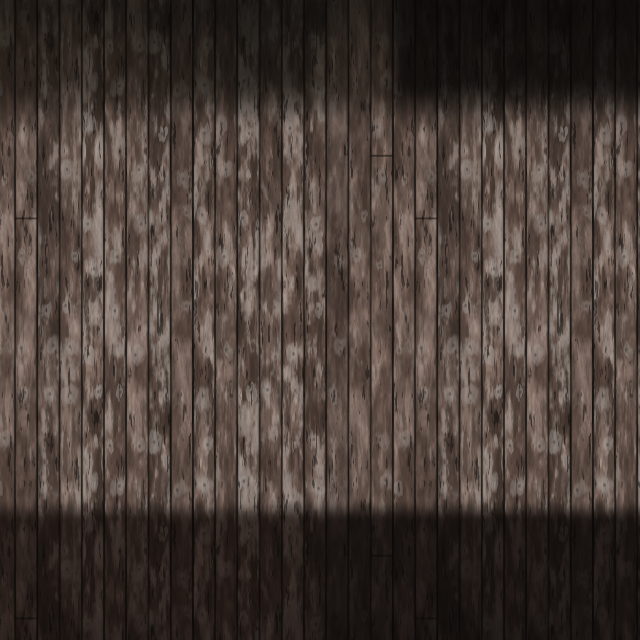
This texture is drawn by a WebGL 2 fragment shader. Its source:

```glsl
#version 300 es
precision highp float;
// Weathered vertical planks, shaded by dark bands along the top and bottom.
// Boards repeat in an 18 by 18 plank-width tile; each gets layered stretched
// noise for grain and flaked paint, plus scattered knots, seams and joints.

uniform vec2 u_resolution;
out vec4 fragColor;

// How much pale, flaked paint each board of the tile keeps.
const float WEAR[18] = float[18](
    0.25, 0.55, 0.45, 0.85, 0.65, 0.50, 0.75, 0.18, 0.70,
    0.45, 0.85, 0.50, 0.75, 0.65, 0.10, 0.18, 0.22, 0.20);

float hash(vec2 p) {
    vec3 q = fract(vec3(p.xyx) * 0.1031);
    q += dot(q, q.yzx + 33.33);
    return fract((q.x + q.y) * q.z);
}

// Value noise that wraps vertically after the given number of cells.
float noise(vec2 p, float period) {
    vec2 cell = floor(p);
    vec2 f = fract(p);
    f = f * f * (3.0 - 2.0 * f);
    float y0 = mod(cell.y, period);
    float y1 = mod(cell.y + 1.0, period);
    return mix(mix(hash(vec2(cell.x, y0)), hash(vec2(cell.x + 1.0, y0)), f.x),
               mix(hash(vec2(cell.x, y1)), hash(vec2(cell.x + 1.0, y1)), f.x), f.y);
}

// Layered noise private to one board, so that the grain breaks at every seam.
float grain(vec2 p, float board, vec2 scale, float seed) {
    float sum = 0.0;
    float weight = 0.5;
    for (int i = 0; i < 4; i++) {
        vec2 offset = vec2(board * 53.0 + seed + float(i) * 1009.0, 0.0);
        sum += weight * noise(p * scale + offset, 18.0 * scale.y);
        scale *= 2.0;
        weight *= 0.6;
    }
    return sum / 1.088;
}

// x: pale scuff around a knot, y: its dark core.
vec2 knot(vec2 p, float board, float warp) {
    vec2 cell = vec2(board + 7.0, floor(p.y * 0.5));
    float pick = hash(cell + 90.0);
    vec2 center = vec2(0.25 + 0.5 * hash(cell + 31.0), 0.7 + 0.6 * hash(cell + 57.0));
    vec2 d = vec2(p.x, mod(p.y, 2.0)) - center;
    float r = length(d * vec2(1.0, 0.7)) + (warp - 0.5) * 0.9;
    float size = 0.16 + 0.26 * hash(cell + 13.0);
    float scuff = (1.0 - smoothstep(size * 0.5, size, r)) * step(0.55, pick);
    float core = 1.0 - smoothstep(0.02, 0.09, length(d * vec2(1.0, 0.7)));
    return vec2(scuff, core * step(0.6, pick));
}

// Wood and paint colour at a point on one board.
vec3 boardColor(vec2 p, float board) {
    float wear = WEAR[int(board)];
    float patches = grain(p, board, vec2(1.5, 0.5), 0.0);
    float streak = grain(p, board, vec2(4.0, 0.5), 3000.0);
    float chips = grain(p, board, vec2(3.0, 1.0), 6000.0);
    float fiber = grain(p, board, vec2(6.0, 1.5), 9000.0);

    float tone = 0.86 + 0.24 * hash(vec2(board, 4.0));
    vec3 color = mix(vec3(0.27, 0.215, 0.19), vec3(0.43, 0.365, 0.335),
                     smoothstep(0.25, 0.75, patches)) * tone;
    color *= 0.72 + 0.56 * fiber;

    // Bare dark streaks, then ragged flakes of pale paint over them.
    float bare = smoothstep(0.47, 0.66, streak);
    color = mix(color, vec3(0.17, 0.135, 0.115), bare * (0.25 + 0.5 * wear));
    float limit = 0.65 - 0.17 * wear;
    float paint = 0.45 * chips + 0.3 * patches + 0.25 * (1.0 - streak);
    float flake = smoothstep(limit - 0.06, limit + 0.08, paint);
    vec3 pale = vec3(0.52, 0.48, 0.455) * (0.78 + 0.44 * fiber);
    color = mix(color, pale, flake * (0.45 + 0.45 * wear));

    // Knots hide inside irregular pale scuffs.
    vec2 k = knot(p, board, 0.6 * chips + 0.4 * fiber);
    color = mix(color, vec3(0.56, 0.535, 0.515), k.x * (0.35 + 0.45 * wear) * (0.4 + 0.8 * fiber));
    color = mix(color, vec3(0.20, 0.18, 0.17), k.y * 0.5);

    // Fine upright cracks.
    float crack = smoothstep(0.64, 0.78, grain(p, board, vec2(7.0, 1.0), 12000.0));
    return color * (1.0 - 0.5 * crack);
}

// Broad shadow bands whose depth changes across the wall.
vec3 shade(vec2 uv) {
    float topLight = mix(0.50, 0.33, smoothstep(0.15, 0.40, uv.x));
    topLight = mix(topLight, 0.50, smoothstep(0.47, 0.53, uv.x));
    topLight = mix(topLight, 0.16, smoothstep(0.595, 0.635, uv.x));
    topLight *= mix(1.0, 0.6, smoothstep(0.88, 1.0, uv.y));
    float lowLight = mix(0.36, 0.23, smoothstep(0.42, 0.54, uv.x));
    lowLight *= mix(0.85, 1.0, smoothstep(0.0, 0.08, uv.y));
    float top = smoothstep(0.79, 0.875, uv.y);
    float low = 1.0 - smoothstep(0.185, 0.222, uv.y);
    float glow = 1.1 - 0.8 * pow(abs(uv.y - 0.47), 2.0);
    vec3 light = mix(vec3(glow), vec3(1.0, 0.98, 0.92) * topLight, top);
    return mix(light, vec3(1.06, 0.93, 0.90) * lowLight, low);
}

void main() {
    vec2 uv = gl_FragCoord.xy / u_resolution;
    float pixel = 28.8 / u_resolution.x;
    vec2 p = mod(uv * 28.8 - vec2(0.68, 0.0), 18.0);
    float board = min(floor(p.x), 17.0);
    vec2 q = vec2(fract(p.x), p.y);
    vec3 color = boardColor(q, board);

    // Seams: thin dark gaps, some bold and some nearly closed.
    float seam = mod(floor(p.x + 0.5), 18.0);
    float edge = min(q.x, 1.0 - q.x);
    float depth = 0.7 + 0.3 * hash(vec2(seam, 71.0));
    depth *= 0.7 + 0.3 * noise(vec2(seam * 9.0, p.y), 18.0);
    float gap = 1.0 - smoothstep(0.02, 0.03 + pixel * 0.7, edge);
    color *= mix(0.85, 1.0, smoothstep(0.0, 0.14, edge));
    color = mix(color, vec3(0.035, 0.03, 0.025), gap * depth);

    // Butt joints on two boards of the tile.
    float joint = board == 16.0 ? 3.79 : board == 0.0 ? 0.97 : -9.0;
    color *= mix(0.5, 1.0, smoothstep(0.01, 0.03 + pixel, abs(p.y - joint)));

    // A little haze lifts the deepest shadows.
    fragColor = vec4(color * shade(uv) + vec3(0.03, 0.026, 0.023), 1.0);
}
```
